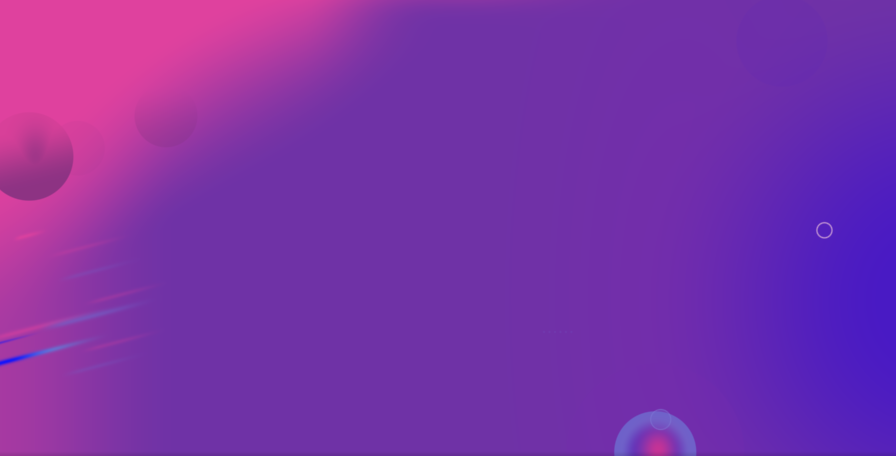
Give the GLSL for this background, as a Shadertoy shader.

```glsl
#define PLUM vec3(0.435, 0.197, 0.650)
#define PINK vec3(0.875, 0.255, 0.620)
#define VIOLET vec3(0.455, 0.170, 0.680)
#define INDIGO vec3(0.285, 0.100, 0.770)
#define SHADE vec3(0.500, 0.190, 0.500)
#define SKY vec3(0.430, 0.400, 0.800)
#define ELECTRIC vec3(0.080, 0.080, 0.980)
#define STREAK_SLOPE 0.26
#define FAINT_STREAKS 6

// Antialiased disc coverage
float disc(vec2 p, vec2 center, float radius) {
    float px = 1.0 / iResolution.y;
    return smoothstep(px, -px, length(p - center) - radius);
}

float ring(vec2 p, vec2 center, float radius, float halfWidth) {
    float px = 1.0 / iResolution.y;
    return smoothstep(px, -px, abs(length(p - center) - radius) - halfWidth);
}

float glow(vec2 p, vec2 center, vec2 size) {
    vec2 q = (p - center) / size;
    return exp(-dot(q, q));
}

// Slanted light trail, tapered at both ends
float streak(vec2 p, vec2 start, float len, float width) {
    vec2 q = p - start;
    q.y -= STREAK_SLOPE * q.x;
    float t = q.x / len;
    float taper = smoothstep(0.0, 0.25, t) * smoothstep(1.0, 0.4, t);
    return taper * exp(-q.y * q.y / (width * width));
}

vec3 background(vec2 p) {
    float wave = 0.012 * sin(p.x * 9.0 + 1.0) + 0.008 * sin(p.y * 13.0);
    float diagonal = dot(p - vec2(0.385, 0.69), vec2(-0.545, 0.84)) + wave;
    float corner = smoothstep(-0.16, 0.19, diagonal);
    float side = 0.50 * smoothstep(0.40, -0.03, p.x);
    float pink = 1.0 - (1.0 - corner) * (1.0 - side);
    // The corner light fades out along the top edge
    pink *= mix(1.0, smoothstep(1.0, 0.66, p.x), smoothstep(0.7, 0.95, p.y));
    pink += 0.30 * glow(p, vec2(1.00, 1.02), vec2(0.24, 0.035));

    float band = glow(p, vec2(1.50, 0.35), vec2(0.28, 0.75));
    float deep = smoothstep(0.66, 0.08, length((p - vec2(2.05, 0.34)) * vec2(1.0, 0.9)));
    vec3 color = mix(PLUM, VIOLET, 0.7 * band);
    color = mix(color, INDIGO, deep);
    return mix(color, PINK, clamp(pink, 0.0, 1.0));
}

vec3 addSpheres(vec3 color, vec2 p) {
    // Large shaded ball with a soft dark core
    vec2 q = (p - vec2(0.064, 0.657)) / 0.097;
    float shade = smoothstep(0.75, -0.75, q.y - 0.25 * q.x);
    shade = max(shade, 0.75 * glow(q, vec2(0.15, -0.05), vec2(0.40, 0.65)));
    vec3 ball = mix(vec3(0.85, 0.25, 0.60), SHADE, 0.85 * shade);
    color = mix(color, ball, disc(p, vec2(0.064, 0.657), 0.097));

    // Faint balls that dissolve upward
    float fade = smoothstep(0.82, 0.68, p.y);
    color = mix(color, SHADE, 0.28 * fade * disc(p, vec2(0.364, 0.746), 0.069));
    float behind = 1.0 - disc(p, vec2(0.064, 0.657), 0.097);
    color = mix(color, SHADE, 0.07 * behind * disc(p, vec2(0.170, 0.675), 0.060));
    return mix(color, INDIGO, 0.08 * disc(p, vec2(1.715, 0.910), 0.100));
}

vec3 addBubble(vec3 color, vec2 p) {
    vec2 center = vec2(1.437, 0.008);
    color = mix(color, VIOLET, 0.25 * disc(p, center, 0.195));
    float r = length(p - center) / 0.090;
    vec3 body = mix(vec3(0.34, 0.20, 0.74), SKY, smoothstep(0.45, 0.85, r));
    body = mix(body, vec3(0.80, 0.20, 0.58), glow(p, vec2(1.443, 0.014), vec2(0.036, 0.042)));
    color = mix(color, body, 0.92 * disc(p, center, 0.090));
    color = mix(color, SKY, 0.35 * disc(p, vec2(1.449, 0.080), 0.022));
    return mix(color, vec3(0.50, 0.48, 0.84), 0.5 * ring(p, vec2(1.449, 0.080), 0.022, 0.0012));
}

vec3 addStreaks(vec3 color, vec2 p) {
    // Scattered faint trails, alternating pink and blue
    for (int i = 0; i < FAINT_STREAKS; i++) {
        float k = float(i);
        vec2 start = vec2(0.13 + 0.06 * sin(k * 2.4), 0.175 + 0.052 * k);
        vec3 tint = mix(PINK, SKY, mod(k + 1.0, 2.0));
        color = mix(color, tint, 0.22 * streak(p, start, 0.20, 0.005));
    }
    color = mix(color, PINK, 0.75 * streak(p, vec2(0.025, 0.474), 0.085, 0.005));
    color = mix(color, PINK, 0.50 * streak(p, vec2(-0.05, 0.248), 0.28, 0.006));
    color = mix(color, SKY, 0.55 * streak(p, vec2(0.08, 0.275), 0.28, 0.006));
    color = mix(color, ELECTRIC, 0.50 * streak(p, vec2(-0.10, 0.222), 0.20, 0.003));

    // Bright trail shifting from blue to cyan
    vec3 beam = mix(ELECTRIC, vec3(0.30, 0.58, 0.92), smoothstep(0.02, 0.13, p.x));
    return mix(color, beam, streak(p, vec2(-0.14, 0.167), 0.39, 0.0055));
}

void mainImage(out vec4 fragColor, in vec2 fragCoord) {
    vec2 p = fragCoord / iResolution.y;
    vec3 color = background(p);
    color = addSpheres(color, p);
    color = addStreaks(color, p);
    color = addBubble(color, p);

    // Small outlined circle and a faint row of dots
    color = mix(color, vec3(0.80, 0.62, 0.84), 0.85 * ring(p, vec2(1.808, 0.495), 0.0165, 0.0015));
    vec2 cell = vec2((fract((p.x - 1.187) / 0.012) - 0.5) * 0.012, p.y - 0.272);
    float row = step(1.187, p.x) * step(p.x, 1.259);
    color = mix(color, SKY, 0.18 * row * disc(cell, vec2(0.0), 0.002));

    color *= 1.0 - 0.10 * smoothstep(0.012, 0.0, p.y);
    fragColor = vec4(color, 1.0);
}
```
